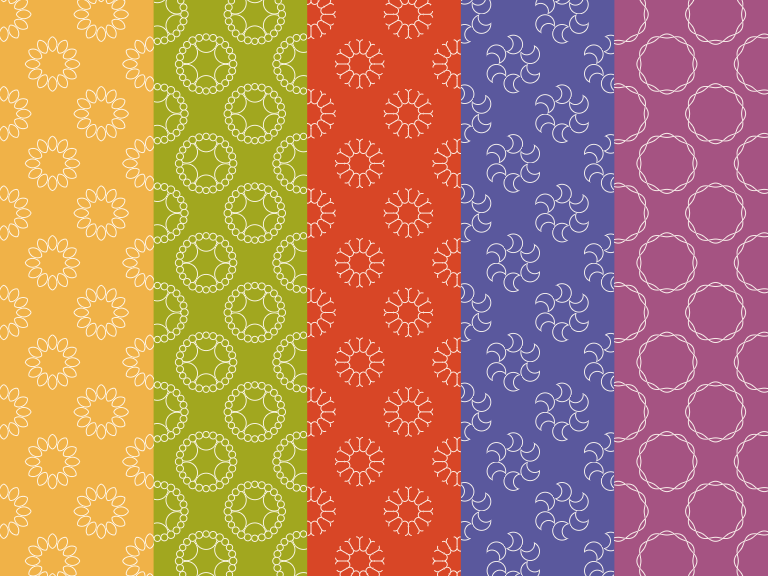
Write a Shadertoy shader that draws this pattern.

```glsl
// Five vertical colour bands, each filled with a staggered lattice of one fine
// white line ornament: petals, beaded ring, forked sun, crescents, braided ring.
// Each ornament folds the plane into equal sectors and outlines simple distances.

const float TAU = 6.2831853;
const float BAND_WIDTH = 153.6; // a fifth of a 768 x 576 unit canvas

// Folds the plane into n equal sectors, the middle of one lying on +x.
vec2 foldSectors(vec2 p, float n, float phase) {
    float sector = TAU / n;
    float angle = atan(p.y, p.x) - phase + 0.5 * sector;
    angle = mod(angle, sector) - 0.5 * sector;
    return length(p) * vec2(cos(angle), sin(angle));
}

float circleLine(vec2 p, vec2 center, float radius) {
    return abs(length(p - center) - radius);
}

// Twelve slightly pointed oval petals.
float petalFlower(vec2 p) {
    vec2 axes = vec2(7.2, 4.4);
    vec2 q = abs(foldSectors(p, 12.0, 0.0) - vec2(19.9, 0.0)) / axes;
    float level = q.x * q.x + pow(q.y, 1.5) - 1.0;
    vec2 slope = vec2(2.0 * q.x, 1.5 * sqrt(q.y)) / axes;
    return abs(level) / max(length(slope), 0.05);
}

// Six arcs bulging inward, rimmed by twenty-four beads of graded size.
float beadedRing(vec2 p) {
    vec2 q = foldSectors(p, 6.0, TAU / 12.0);
    float d = circleLine(q, vec2(22.5, 0.0), 10.9);
    d = max(d, length(p) - 23.7);
    q.y = abs(q.y);
    for (int i = 0; i < 3; i++) {
        float angle = float(i) * TAU / 24.0;
        vec2 center = 27.0 * vec2(cos(angle), sin(angle));
        d = min(d, circleLine(q, center, 3.15 + 0.3 * float(i)));
    }
    return d;
}

// Twelve spokes joined by small inner arches, each ending in a curved fork.
float forkedSun(vec2 p) {
    vec2 q = foldSectors(p, 12.0, 0.0);
    q.y = abs(q.y);
    float halfSector = TAU / 24.0;
    vec2 archCenter = 14.0 * vec2(cos(halfSector), sin(halfSector));
    float arch = max(circleLine(q, archCenter, 3.65), q.x - 14.5);
    float spoke = length(q - vec2(clamp(q.x, 13.6, 20.6), 0.0));
    float fork = circleLine(q, vec2(20.6, 3.6), 3.6);
    fork = max(fork, max(20.6 - q.x, q.y - 2.8));
    return min(arch, min(spoke, fork));
}

// Six crescents whose open sides follow one another round the ring.
float crescentWheel(vec2 p) {
    vec2 q = foldSectors(p, 6.0, TAU / 12.0) - vec2(19.5, 0.0);
    float disc = length(q) - 9.3;
    float bite = length(q - vec2(0.6, 8.0)) - 7.8;
    return abs(max(disc, -bite));
}

// Two six-lobed waves in opposite phase, crossing twelve times.
float braidedRing(vec2 p) {
    float wave = 2.0 * cos(6.0 * atan(p.y, p.x));
    float offset = length(p) - 28.0;
    return min(abs(offset - wave), abs(offset + wave)) / 1.05;
}

float ornament(vec2 p, int band) {
    if (band == 0) return petalFlower(p);
    if (band == 1) return beadedRing(p);
    if (band == 2) return forkedSun(p);
    if (band == 3) return crescentWheel(p);
    return braidedRing(p);
}

vec3 bandColor(int band) {
    if (band <= 0) return vec3(0.94, 0.698, 0.282);
    if (band == 1) return vec3(0.63, 0.655, 0.12);
    if (band == 2) return vec3(0.847, 0.275, 0.148);
    if (band == 3) return vec3(0.353, 0.345, 0.616);
    return vec3(0.647, 0.325, 0.51);
}

// Offset from the nearest centre of a lattice with staggered columns.
vec2 staggeredCell(vec2 p) {
    vec2 period = vec2(97.4, 99.4);
    vec2 a = p - period * round(p / period);
    vec2 b = p - period * (floor(p / period) + 0.5);
    return dot(a, a) < dot(b, b) ? a : b;
}

// Share of a pixel covered by a stroke whose centre line is d away.
float strokeCoverage(float d, float halfWidth, float pixel) {
    float near = max(d - 0.5 * pixel, -halfWidth);
    float far = min(d + 0.5 * pixel, halfWidth);
    return clamp((far - near) / pixel, 0.0, 1.0);
}

void mainImage(out vec4 fragColor, in vec2 fragCoord) {
    float pixel = 576.0 / iResolution.y;
    vec2 p = fragCoord * pixel;
    int band = int(clamp(floor(p.x / BAND_WIDTH), 0.0, 4.0));

    // Bands with softened borders
    float border = clamp(round(p.x / BAND_WIDTH), 1.0, 4.0);
    float side = clamp((p.x - border * BAND_WIDTH) / pixel + 0.5, 0.0, 1.0);
    vec3 color = mix(bandColor(int(border) - 1), bandColor(int(border)), side);

    // Line ornaments, cut off at the band borders
    vec2 local = p - vec2(float(band) * BAND_WIDTH + 52.5, 15.0);
    float line = strokeCoverage(ornament(staggeredCell(local), band), 0.47, pixel);
    fragColor = vec4(mix(color, vec3(1.0, 0.98, 0.95), 0.95 * line), 1.0);
}
```
